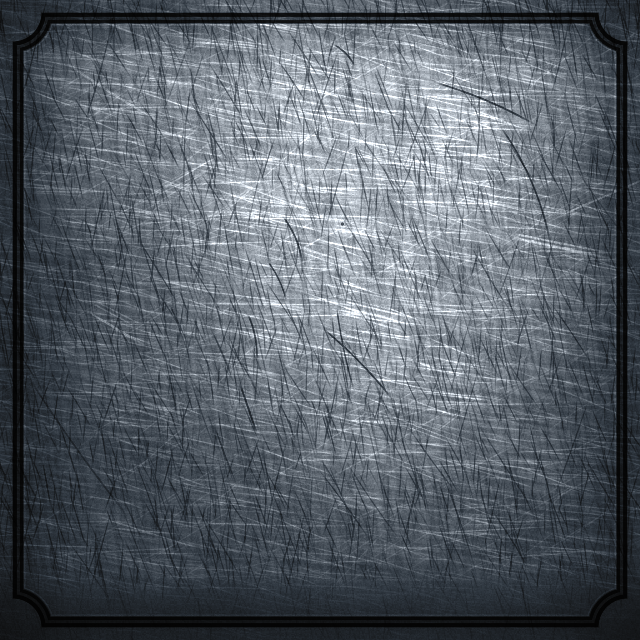
A WebGL 1 fragment shader for this texture:

```glsl
precision highp float;
uniform vec2 u_resolution;

float hash(vec2 p) {
  return fract(sin(dot(p, vec2(12.9898, 78.233))) * 43758.5453);
}

float noise(vec2 p) {
  vec2 i = floor(p), f = fract(p);
  f = f * f * (3.0 - 2.0 * f);
  return mix(mix(hash(i), hash(i + vec2(1.0, 0.0)), f.x),
             mix(hash(i + vec2(0.0, 1.0)), hash(i + 1.0), f.x), f.y);
}

vec2 alongAxis(vec2 p, float angle) {
  vec2 dir = vec2(cos(angle), sin(angle));
  return vec2(dot(p, dir), dot(p, vec2(-dir.y, dir.x)));
}

float glow(vec2 p, vec2 center, vec2 size) {
  vec2 d = (p - center) / size;
  return exp(-dot(d, d));
}

float line(float d, float halfWidth, float soft) {
  return 1.0 - smoothstep(halfWidth, halfWidth + soft, abs(d));
}

// One bowed scratch per cell of a rotated grid
float scratchLayer(vec2 p, float angle, vec2 cell, float seed, float soft) {
  vec2 q = alongAxis(p, angle) / cell + seed * vec2(3.17, 5.71);
  q.x += hash(vec2(floor(q.y), seed));
  vec2 id = floor(q) + seed * 17.0;
  vec2 f = fract(q);
  float x = f.x - 0.5;
  float y = 0.3 + 0.4 * hash(id) + 0.4 * (hash(id + 3.1) - 0.5) * x
          + 0.8 * (hash(id + 7.7) - 0.5) * x * x;
  float reach = 0.15 + 0.35 * hash(id + 1.9);
  float taper = 1.0 - smoothstep(reach * 0.3, reach, abs(x));
  float strength = hash(id + 5.3);
  return line((f.y - y) * cell.y, 0.0002, soft) * taper * strength * strength;
}

float scratches(vec2 p, float angle, float spread, vec2 cell, float seed, float soft) {
  float sum = 0.0;
  for (int i = 0; i < 22; i++) {
    float s = seed + float(i);
    float turn = (hash(vec2(s, 4.3)) - 0.5) * spread;
    sum += scratchLayer(p, angle + turn, cell * (0.5 + hash(vec2(s, 9.1))), s, soft);
  }
  return sum;
}

// Single tapered stroke from a to b
float stroke(vec2 p, vec2 a, vec2 b, float bend, float halfWidth, float soft) {
  vec2 dir = b - a;
  float len = length(dir);
  vec2 q = alongAxis(p - a, atan(dir.y, dir.x));
  float t = q.x / len;
  float arch = 4.0 * t * (1.0 - t);
  float ends = smoothstep(0.0, 0.12, t) * (1.0 - smoothstep(0.75, 1.0, t));
  return line(q.y - bend * arch, halfWidth, soft) * ends;
}

// Parallel scuff marks
float bundle(vec2 p, vec2 a, vec2 b, float spread, float soft) {
  float sum = 0.0;
  for (int i = 0; i < 6; i++) {
    float k = float(i);
    vec2 shift = vec2(hash(vec2(k, a.x)) - 0.5, hash(vec2(k, a.y)) - 0.5) * spread;
    sum += stroke(p, a + shift, b + shift * 1.3, 0.0, 0.0004, soft) * (0.4 + 0.5 * hash(vec2(k, b.x)));
  }
  return sum;
}

// Depth inside a square with concave round corners
float frameDepth(vec2 p, float halfSize, float notch) {
  vec2 q = abs(p - 0.5) - halfSize;
  return -max(max(q.x, q.y), notch - length(q));
}

void main() {
  vec2 p = gl_FragCoord.xy / u_resolution;
  float soft = max(0.0013, 1.0 / u_resolution.y);

  // Broad light
  float light = 0.23 + 0.42 * glow(p, vec2(0.56, 0.86), vec2(0.42, 0.3))
              + 0.3 * glow(p, vec2(0.6, 0.48), vec2(0.31, 0.28));
  vec2 edge = min(p, 1.0 - p);
  light *= mix(0.68, 1.0, smoothstep(0.0, 0.17, edge.x)) * mix(0.7, 1.0, smoothstep(0.0, 0.12, edge.y));
  float worn = smoothstep(0.06, 0.14, p.y + 0.02 * noise(p * 9.0));
  light *= mix(0.82, 1.0, worn);

  // Brushed grain and stains
  float grain = hash(floor(p * 512.0)) - 0.5;
  float brushed = noise(alongAxis(p, -0.16) * vec2(14.0, 210.0)) - 0.5;
  float upright = noise(alongAxis(p, -1.45) * vec2(18.0, 190.0)) - 0.5;
  float stain = noise(p * 7.0) + 0.5 * noise(p * 17.0) + 0.3 * noise(p * 45.0) - 0.9;
  light *= 1.0 + 0.2 * grain + worn * (0.26 * brushed + 0.24 * upright) + 0.16 * stain;

  // Scattered scratches
  float pale = scratches(p, -0.17, 0.5, vec2(0.24, 0.035), 1.0, soft)
             + 0.5 * scratches(p, 0.45, 0.7, vec2(0.3, 0.08), 41.0, soft);
  float dark = scratches(p, -1.4, 1.1, vec2(0.17, 0.04), 81.0, soft);

  // Prominent pale scuffs
  pale += bundle(p, vec2(0.80, 0.63), vec2(0.965, 0.595), 0.012, soft);
  pale += bundle(p, vec2(0.53, 0.522), vec2(0.64, 0.493), 0.025, soft);
  pale += bundle(p, vec2(0.21, 0.368), vec2(0.30, 0.338), 0.02, soft);
  pale += bundle(p, vec2(0.15, 0.515), vec2(0.22, 0.475), 0.03, soft);
  pale += 0.6 * stroke(p, vec2(0.10, 0.905), vec2(0.27, 0.80), -0.004, 0.001, soft);
  pale += stroke(p, vec2(0.88, 0.665), vec2(1.03, 0.73), 0.0, 0.0006, soft);
  pale += 0.7 * stroke(p, vec2(0.13, 0.41), vec2(0.32, 0.36), 0.0, 0.0006, soft);

  // Prominent dark gouges
  float gouge = stroke(p, vec2(0.503, 0.488), vec2(0.62, 0.367), 0.005, 0.0006, soft);
  gouge += stroke(p, vec2(0.441, 0.663), vec2(0.473, 0.585), 0.006, 0.0006, soft);
  gouge += stroke(p, vec2(0.418, 0.592), vec2(0.448, 0.527), 0.004, 0.0004, soft);
  gouge += stroke(p, vec2(0.526, 0.521), vec2(0.555, 0.384), -0.003, 0.0004, soft);
  gouge += stroke(p, vec2(0.387, 0.51), vec2(0.401, 0.432), 0.005, 0.0006, soft);
  gouge += stroke(p, vec2(0.375, 0.40), vec2(0.403, 0.318), 0.0, 0.0007, soft);
  gouge += stroke(p, vec2(0.677, 0.872), vec2(0.845, 0.80), 0.006, 0.0007, soft);
  gouge += stroke(p, vec2(0.78, 0.805), vec2(0.862, 0.61), 0.012, 0.0006, soft);
  gouge += stroke(p, vec2(0.522, 0.93), vec2(0.555, 0.895), 0.004, 0.0006, soft);
  gouge += 0.6 * stroke(p, vec2(0.045, 0.41), vec2(0.21, 0.18), -0.004, 0.0006, soft);
  gouge += line(length(p - vec2(0.535, 0.65)), 0.0018, soft);
  light *= 1.0 - 0.5 * min(dark * mix(0.3, 1.0, worn), 1.0);
  light *= 1.0 + 0.55 * min(pale * mix(0.25, 1.0, worn), 1.4);
  light *= 1.0 - 0.62 * min(gouge, 1.0);

  // Engraved border
  float depth = frameDepth(p, 0.48, 0.045);
  light *= 1.0 - 0.25 * exp(-abs(depth - 0.009) * 90.0);
  light *= 1.0 - 0.35 * line(depth - 0.009, 0.008, soft);
  light *= 1.0 - 0.8 * line(depth - 0.003, 0.0025, soft);
  light *= 1.0 - 0.75 * line(depth - 0.0135, 0.0018, soft);
  light *= 1.0 + 0.4 * line(depth - 0.0185, 0.0006, soft);

  vec3 steel = vec3(light) + vec3(-0.033, 0.0, 0.036) * smoothstep(0.0, 0.25, light);
  gl_FragColor = vec4(clamp(steel, 0.0, 1.0), 1.0);
}
```
